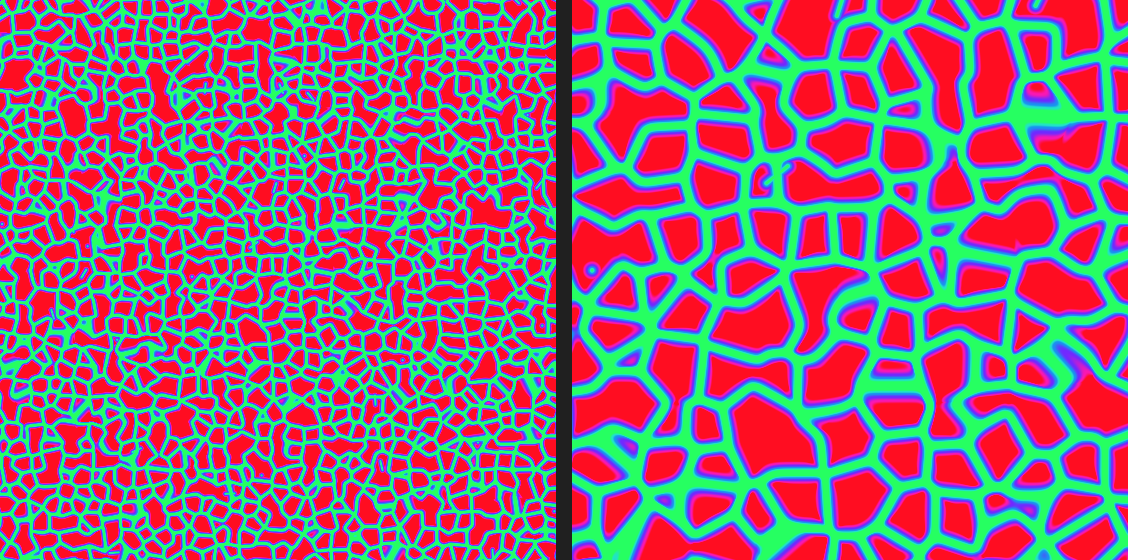
Left, the full canvas; right, a detail of the centre.
Write a WebGL 2 fragment shader that draws this pattern.

```glsl
#version 300 es
precision highp float;
// Draws a cellular reaction-diffusion pattern: red blobs with rainbow rims between green walls.

uniform vec2 u_resolution;
out vec4 outColor;

const float GRID = 37.0;         // seeds along the canvas height
const float JITTER = 0.8;        // how far seeds stray inside their grid cell
const float SIZE_SPREAD = 0.42;  // variation of blob sizes
const float MERGE_CHANCE = 0.36; // share of seeds joined to a neighbour
const float SOFTNESS = 0.14;     // rounding of blob corners
const float MIN_SLOPE = 1.3;     // lower bound of the field gradient
const float PIT_CHANCE = 0.08;   // share of joined seeds holding a dot or inlet
const float DOT_SHARE = 0.4;     // pits that are dots rather than inlets
const float INLET_LENGTH = 0.6;  // in grid cells
const float PIT_DEPTH = 0.0012;  // field value at the heart of a pit

const vec3 GREEN = vec3(0.15, 1.00, 0.38);
const vec3 TEAL = vec3(0.13, 0.89, 0.78);
const vec3 BLUE = vec3(0.10, 0.57, 0.94);
const vec3 PURPLE = vec3(0.44, 0.16, 1.00);
const vec3 MAGENTA = vec3(0.98, 0.09, 0.70);
const vec3 RED = vec3(1.00, 0.05, 0.13);

// Distances from the wall centre where each colour is reached
const float GREEN_AT = 0.0015;
const float TEAL_AT = 0.0023;
const float BLUE_AT = 0.0030;
const float PURPLE_AT = 0.0043;
const float MAGENTA_AT = 0.0058;
const float RED_AT = 0.0071;

const int REACH = 2;
const int COUNT = 25; // (2 * REACH + 1) squared

vec3 hash3(vec2 p) {
    vec3 q = fract(p.xyx * vec3(0.1031, 0.1030, 0.0973));
    q += dot(q, q.yxz + 33.33);
    return fract((q.xxy + q.yzz) * q.zyx);
}

vec2 quarterTurn(float t) {
    float angle = floor(t * 4.0) * 1.570796;
    return round(vec2(cos(angle), sin(angle)));
}

// The neighbour a grid cell is joined to, or the cell itself
vec2 parentCell(vec2 cell) {
    vec3 h = hash3(cell + 131.7);
    return h.x < MERGE_CHANCE ? cell + quarterTurn(h.y) : cell;
}

float segmentDistance(vec2 p, vec2 along) {
    float t = clamp(dot(p, along) / max(dot(along, along), 1e-5), 0.0, 1.0);
    return length(p - along * t);
}

// Approximate distance to the nearest wall, in canvas heights
float wallDistance(vec2 p) {
    vec2 base = floor(p);
    vec2 offsets[COUNT];
    vec2 groups[COUNT];
    float weights[COUNT];
    float pit = 1e3, heaviest = 0.0;

    // Gather weighted seeds, their blob and any pits
    for (int i = 0; i < COUNT; i++) {
        vec2 cell = base + vec2(i % 5 - REACH, i / 5 - REACH);
        vec3 h = hash3(cell + 17.3);
        vec2 parent = parentCell(cell);
        offsets[i] = cell + 0.5 + JITTER * (h.xy - 0.5) - p;
        groups[i] = parentCell(parent);
        weights[i] = exp((SIZE_SPREAD * h.z - dot(offsets[i], offsets[i])) / SOFTNESS);
        heaviest = max(heaviest, weights[i]);

        vec3 k = hash3(cell + 271.9);
        if (parent != cell && k.x < PIT_CHANCE) {
            float reach = k.y < DOT_SHARE ? 0.0 : INLET_LENGTH;
            float angle = 6.283185 * k.z;
            pit = min(pit, segmentDistance(-offsets[i], reach * vec2(cos(angle), sin(angle))));
        }
    }

    // The blob with the largest summed weight owns this point
    vec3 own = vec3(0.0), total = vec3(0.0);
    for (int i = 0; i < COUNT; i++) {
        total += weights[i] * vec3(offsets[i], 1.0);
        if (weights[i] < 0.1 * heaviest) continue;
        vec3 blob = vec3(0.0);
        for (int j = 0; j < COUNT; j++)
            if (groups[j] == groups[i]) blob += weights[j] * vec3(offsets[j], 1.0);
        if (blob.z > own.z) own = blob;
    }

    // Compare owner with the rest, scaled by the field gradient
    vec3 rest = total - own;
    rest.z = max(rest.z, 1e-20);
    float slope = max(2.0 * length(own.xy / own.z - rest.xy / rest.z), MIN_SLOPE);
    float wall = SOFTNESS * log(own.z / rest.z) / slope;
    return min(wall / GRID, pit / GRID + PIT_DEPTH);
}

vec3 rimColor(float d) {
    vec3 color = mix(GREEN, TEAL, smoothstep(GREEN_AT, TEAL_AT, d));
    color = mix(color, BLUE, smoothstep(TEAL_AT, BLUE_AT, d));
    color = mix(color, PURPLE, smoothstep(BLUE_AT, PURPLE_AT, d));
    color = mix(color, MAGENTA, smoothstep(PURPLE_AT, MAGENTA_AT, d));
    return mix(color, RED, smoothstep(MAGENTA_AT, RED_AT, d));
}

void main() {
    vec2 p = gl_FragCoord.xy / u_resolution.y * GRID;
    outColor = vec4(rimColor(wallDistance(p)), 1.0);
}
```
